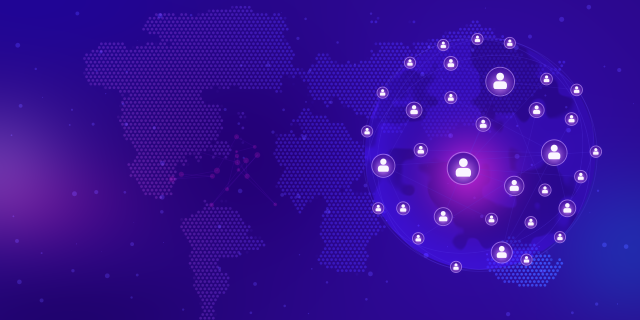
Write a Shadertoy shader that draws this background.

```glsl
// Violet banner: dotted world map on the left, glowing globe of linked people on the right.
#define GLOBE_CENTER vec2(1.5, 0.518)
#define GLOBE_RADIUS 0.36
#define DOT_PITCH 0.0132
#define DOT_RADIUS 0.0042
#define HUBS 24
#define RIM_NODES 14
#define BASE_COLOR vec3(0.165, 0.03, 0.535)
#define GLOBE_COLOR vec3(0.20, 0.045, 0.69)
#define MAGENTA vec3(0.72, 0.13, 0.80)
#define LINE_COLOR vec3(0.36, 0.25, 0.95)

// Hubs in order of falling size.
const vec2 hubs[HUBS] = vec2[HUBS](
    vec2(1.448, .474), vec2(1.563, .745), vec2(1.732, .523), vec2(1.198, .482),
    vec2(1.568, .211), vec2(1.607, .419), vec2(1.385, .323), vec2(1.773, .349),
    vec2(1.294, .656), vec2(1.677, .656), vec2(1.510, .612), vec2(1.409, .802),
    vec2(1.315, .531), vec2(1.260, .349), vec2(1.786, .628), vec2(1.815, .448),
    vec2(1.703, .406), vec2(1.409, .695), vec2(1.536, .315), vec2(1.659, .305),
    vec2(1.708, .753), vec2(1.802, .719), vec2(1.307, .255), vec2(1.862, .526));

// Land masses as ellipses: center, radii.
const vec4 lands[12] = vec4[12](
    vec4(.34, .80, .085, .08), vec4(.56, .77, .20, .11), vec4(.68, .90, .22, .07),
    vec4(.55, .62, .17, .13), vec4(.49, .47, .07, .10), vec4(.68, .27, .115, .10),
    vec4(.65, .13, .055, .13), vec4(.81, .82, .11, .12), vec4(1.0, .50, .13, .14),
    vec4(1.08, .29, .10, .14), vec4(1.35, .75, .34, .15), vec4(1.64, .17, .10, .08));

float hash(vec2 p) {
    vec3 q = fract(p.xyx * 0.1031);
    q += dot(q, q.yzx + 33.33);
    return fract((q.x + q.y) * q.z);
}

float noise(vec2 p) {
    vec2 i = floor(p), f = fract(p);
    f = f * f * (3.0 - 2.0 * f);
    return mix(mix(hash(i), hash(i + vec2(1, 0)), f.x),
               mix(hash(i + vec2(0, 1)), hash(i + vec2(1, 1)), f.x), f.y);
}

float fill(float d) { return clamp(0.5 - d * iResolution.y, 0.0, 1.0); }
float stroke(float d, float halfWidth) { return fill(abs(d) - halfWidth); }
float glow(vec2 p, vec2 center, vec2 size) {
    vec2 q = (p - center) / size;
    return exp(-dot(q, q));
}

float segment(vec2 p, vec2 a, vec2 b) {
    vec2 pa = p - a, ba = b - a;
    return length(pa - ba * clamp(dot(pa, ba) / dot(ba, ba), 0.0, 1.0));
}

// Head and shoulders inside a unit circle.
float person(vec2 p) {
    float head = length(p - vec2(0, 0.34)) - 0.26;
    vec2 q = abs(p - vec2(0, -0.27)) - vec2(0.46, 0.29) + 0.24;
    float body = length(max(q, 0.0)) + min(max(q.x, q.y), 0.0) - 0.24;
    return min(head, max(body, -0.5 - p.y));
}

// Position and radius; a zero radius marks a gap in the rim.
vec3 node(int i) {
    if (i < HUBS) return vec3(hubs[i], 0.018 + 0.034 * exp(-0.19 * float(i)));
    int k = i - HUBS;
    bool gap = k > 5 && k < 12 && k % 3 != 1;
    float a = radians(75.0 + 18.5 * float(k) - 3.5 * sin(0.69 * float(k)));
    return vec3(GLOBE_CENTER + GLOBE_RADIUS * vec2(cos(a), sin(a)), gap ? 0.0 : 0.018);
}

float landMask(vec2 p) {
    float d = 1.0;
    for (int i = 0; i < 12; i++) d = min(d, length((p - lands[i].xy) / lands[i].zw) - 1.0);
    return smoothstep(0.02, -0.02, d + 0.7 * (noise(p * 17.0) - 0.5) + 0.3 * (noise(p * 45.0) - 0.5));
}

vec3 background(vec2 p) {
    vec3 c = BASE_COLOR;
    c += vec3(-0.04, -0.01, 0.05) * glow(p, vec2(0.1, 1.0), vec2(0.6, 0.25));
    c += vec3(0.19, 0.16, 0.12) * glow(p, vec2(-0.03, 0.48), vec2(0.24, 0.20));
    c += vec3(0.13, 0.01, 0.02) * glow(p, vec2(0.12, 0.36), vec2(0.30, 0.16));
    c -= vec3(0.03, 0.03, 0.09) * glow(p, vec2(0.8, 0.5), vec2(0.4, 0.35));
    c -= vec3(0.04, 0.02, 0.10) * glow(p, vec2(0.2, 0.0), vec2(0.5, 0.18));
    c += vec3(-0.04, 0.13, 0.10) * glow(p, vec2(1.98, 0.22), vec2(0.26, 0.24));
    return c + vec3(0.03, 0.01, 0.13) * glow(p, GLOBE_CENTER, vec2(0.52));
}

void mainImage(out vec4 fragColor, in vec2 fragCoord) {
    vec2 p = fragCoord / iResolution.y;
    vec3 color = background(p);

    // Globe body with dark land and a bright lower edge
    vec2 g = p - GLOBE_CENTER;
    float r = length(g), disc = fill(r - GLOBE_RADIUS);
    float globeLand = smoothstep(0.48, 0.56, noise(p * 7.0 + 3.0) * 0.7 + noise(p * 25.0) * 0.3 + g.y * 0.4);
    vec3 globe = GLOBE_COLOR + vec3(0.04, 0.02, 0.16) * smoothstep(0.2, GLOBE_RADIUS, r) * smoothstep(0.2, -0.3, g.x + g.y);
    color = mix(color, globe - vec3(0.045, 0.02, 0.15) * globeLand, 0.85 * disc);

    // Halftone map on staggered rows
    vec2 grid = p / vec2(DOT_PITCH, DOT_PITCH * 0.866);
    float row = floor(grid.y), shift = 0.5 * mod(row, 2.0);
    vec2 dotCenter = vec2(floor(grid.x + shift) + 0.5 - shift, row + 0.5) * vec2(DOT_PITCH, DOT_PITCH * 0.866);
    vec3 dotTint = mix(vec3(0.15, 0.08, 0.12), vec3(0.06, 0.07, 0.20), smoothstep(0.5, 1.0, p.x));
    dotTint += vec3(0.0, 0.16, 0.12) * glow(p, vec2(1.68, 0.17), vec2(0.16));
    color += dotTint * landMask(dotCenter) * fill(length(p - dotCenter) - DOT_RADIUS) * mix(1.0, 0.5, disc);

    // Loose web of magenta points
    vec2 last = vec2(0.53, 0.55);
    for (int i = 0; i < 16; i++) {
        vec2 s = vec2(0.50, 0.35) + vec2(0.42, 0.26) * vec2(hash(vec2(i, 7)), hash(vec2(i, 19)));
        color += vec3(0.14, 0.02, 0.06) * fill(length(p - s) - 0.004 - 0.006 * hash(vec2(i, 3)));
        color += vec3(0.04, 0.01, 0.05) * stroke(segment(p, last, s), 0.001);
        last = s;
    }

    // Sparse specks, one per cell
    vec2 cell = floor(p * 11.0);
    vec2 speck = (cell + 0.2 + 0.6 * vec2(hash(cell + 5.0), hash(cell + 31.0))) / 11.0;
    color += vec3(0.07, 0.08, 0.16) * step(0.55, hash(cell)) * fill(length(p - speck) - 0.008 * hash(cell + 11.0));

    // Central glow and orbit lines
    color = mix(color, MAGENTA, 0.85 * glow(p, vec2(1.465, 0.45), vec2(0.125)));
    for (int i = 0; i < 4; i++) {
        float a = 0.8 * float(i) + 0.3;
        vec2 q = mat2(cos(a), sin(a), -sin(a), cos(a)) * g;
        float orbit = length(q * vec2(1.0, 1.0 + 0.08 * float(i))) - GLOBE_RADIUS - 0.006;
        color = mix(color, LINE_COLOR, 0.22 * stroke(orbit, 0.0012));
    }
    for (int i = 5; i < HUBS; i++)
        color = mix(color, LINE_COLOR, 0.16 * stroke(segment(p, hubs[i], hubs[i % 5]), 0.001));

    // People in ringed badges
    for (int i = 0; i < HUBS + RIM_NODES; i++) {
        vec3 n = node(i);
        if (n.z == 0.0) continue;
        vec2 q = (p - n.xy) / n.z;
        float d = length(q);
        color += vec3(0.10, 0.04, 0.16) * exp(-2.0 * d * d);
        vec3 badge = mix(vec3(0.25, 0.05, 0.62), vec3(0.78, 0.52, 0.92), exp(-2.5 * dot(q + vec2(0, 0.2), q + vec2(0, 0.2))));
        color = mix(color, badge, 0.85 * fill((d - 0.92) * n.z));
        color = mix(color, vec3(0.76, 0.58, 0.96), 0.7 * stroke((d - 0.97) * n.z, 0.0014));
        color = mix(color, vec3(0.98, 0.96, 1.0), fill(person(q) * n.z));
    }
    fragColor = vec4(clamp(color, 0.0, 1.0), 1.0);
}
```
